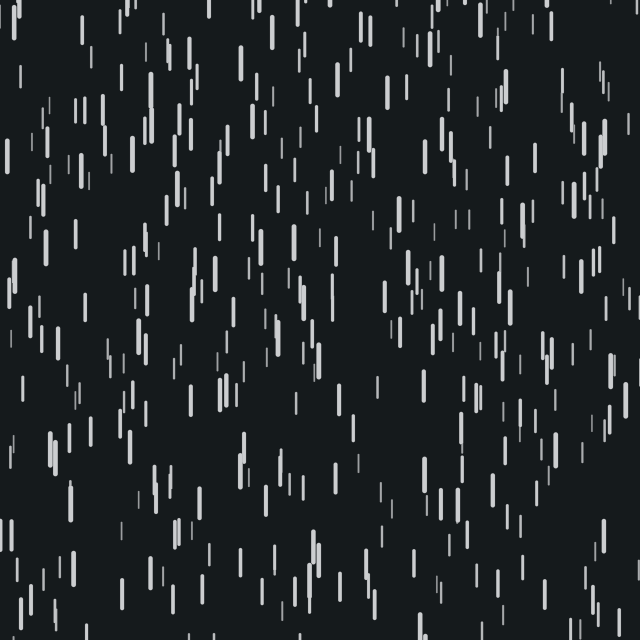
This pattern is drawn by a Shadertoy shader. Its source:

```glsl
#define CELLS 18.0          // grid cells along the canvas
#define LAYERS 3            // overlapping grids, for uneven clustering
#define DENSITY 0.36        // chance that a cell holds a streak
#define MIN_LENGTH 0.027
#define MAX_LENGTH 0.058
#define MIN_WIDTH 0.0024
#define MAX_WIDTH 0.0076
#define MIN_OPACITY 0.72    // opacity of the smallest streaks
#define BACKGROUND vec3(0.083, 0.100, 0.109)
#define STREAK vec3(0.800, 0.808, 0.815)

// Four uniform random values for a cell of a layer
vec4 hash4(vec3 p) {
    vec4 q = fract(p.xyzx * vec4(0.1031, 0.1030, 0.0973, 0.1099));
    q += dot(q, q.wzxy + 33.33);
    return fract((q.xxyz + q.yzzw) * q.zywx);
}

// Signed distance to an upright capsule centred at the origin
float verticalCapsule(vec2 p, float halfLength, float radius) {
    p.y -= clamp(p.y, radius - halfLength, halfLength - radius);
    return length(p) - radius;
}

// Coverage of the streaks in one grid, including those from adjacent cells
float streakLayer(vec2 uv, float layer, float pixel) {
    vec2 shifted = uv + vec2(0.37, 0.61) * layer / CELLS;
    vec2 home = floor(shifted * CELLS);
    float coverage = 0.0;

    for (int y = -1; y <= 1; y++)
    for (int x = -1; x <= 1; x++) {
        vec2 cell = home + vec2(x, y);
        vec4 rnd = hash4(vec3(cell + 7.0, layer * 19.0 + 3.0));
        float present = step(hash4(vec3(cell + 53.0, layer * 31.0 + 11.0)).x, DENSITY);

        // Nearer streaks are longer, wider and brighter
        float nearness = rnd.z;
        float halfLength = 0.5 * mix(MIN_LENGTH, MAX_LENGTH, nearness);
        float radius = 0.5 * mix(MIN_WIDTH, MAX_WIDTH, nearness);
        float opacity = mix(MIN_OPACITY, 1.0, smoothstep(0.0, 0.5, nearness));

        vec2 centre = (cell + rnd.xy) / CELLS;
        float d = verticalCapsule(shifted - centre, halfLength, radius);
        float mask = 1.0 - smoothstep(-0.7 * pixel, 0.7 * pixel, d);
        coverage = max(coverage, mask * opacity * present);
    }
    return coverage;
}

void mainImage(out vec4 fragColor, in vec2 fragCoord) {
    float pixel = 1.0 / iResolution.y;
    vec2 uv = fragCoord * pixel;

    float coverage = 0.0;
    for (int i = 0; i < LAYERS; i++)
        coverage = max(coverage, streakLayer(uv, float(i), pixel));

    fragColor = vec4(mix(BACKGROUND, STREAK, coverage), 1.0);
}
```
